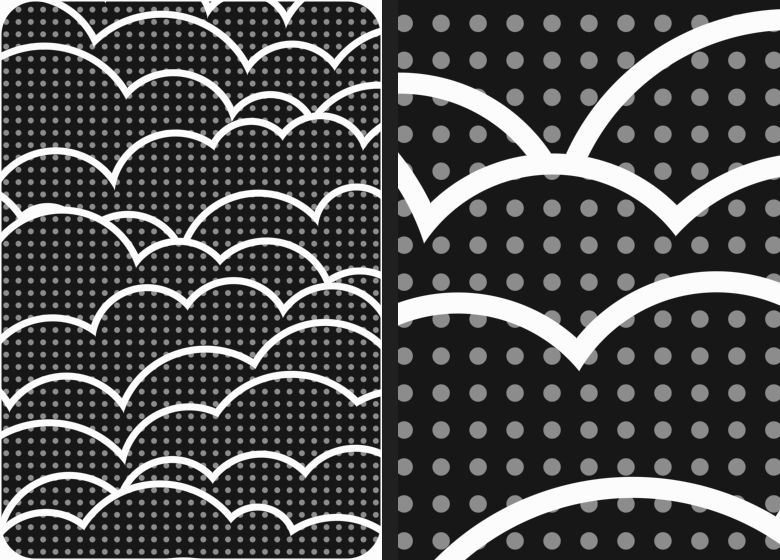
Left: the whole. Right: its middle third, enlarged.
Give the GLSL for this pattern, as a WebGL 1 fragment shader.

```glsl
precision highp float;

uniform vec2 u_resolution;

const vec3 NIGHT = vec3(0.09);
const vec3 DOT_GREY = vec3(0.55);
const vec3 CHALK = vec3(0.99);

const float DOT_COLUMNS = 31.0;
const float DOT_RADIUS = 0.0076;
const float LINE_HALF_WIDTH = 0.0092;
const float LAYER_SPACING = 0.146;
const int LAYER_COUNT = 12;

float hash(vec2 p) {
  return fract(sin(dot(p, vec2(127.1, 311.7))) * 43758.5453);
}

// Coverage of a shape from its signed distance, negative inside
float coverage(float dist, float pixel) {
  return 1.0 - smoothstep(-0.8 * pixel, 0.8 * pixel, dist);
}

float roundedBox(vec2 p, vec2 halfSize, float radius) {
  vec2 q = abs(p) - halfSize + radius;
  return length(max(q, 0.0)) + min(max(q.x, q.y), 0.0) - radius;
}

float dotGrid(vec2 p, float columns, float radius) {
  vec2 cell = fract(p * columns) - 0.5;
  return length(cell) / columns - radius;
}

// Notch between two neighbouring puffs of a cloud layer
vec2 cuspPoint(float index, float layer, float puffWidth, float base) {
  float x = (index + 0.56 * (hash(vec2(index, layer)) - 0.5)) * puffWidth;
  float phase = 6.2832 * hash(vec2(layer, 4.7));
  float drift = 0.07 * sin(3.6 * x + phase);
  float wobble = 0.06 * (hash(vec2(index + 31.0, layer)) - 0.5);
  return vec2(x, base + drift + wobble);
}

// Disc through both cusps, extended downwards to fill the cloud
float puff(vec2 p, vec2 a, vec2 b, float bulge) {
  vec2 chord = b - a;
  float span = length(chord);
  float rise = bulge * span;
  float radius = (0.25 * span * span + rise * rise) / (2.0 * rise);
  vec2 up = vec2(-chord.y, chord.x) / span;
  vec2 center = 0.5 * (a + b) - up * (radius - rise);
  vec2 q = p - center;
  return length(vec2(q.x, max(q.y, 0.0))) - radius;
}

float cloudLayer(vec2 p, float layer, float base) {
  float puffWidth = mix(0.23, 0.36, hash(vec2(layer, 9.1)));
  float home = floor(p.x / puffWidth);
  float dist = 10.0;
  for (int i = -2; i <= 2; i++) {
    float index = home + float(i);
    vec2 a = cuspPoint(index, layer, puffWidth, base);
    vec2 b = cuspPoint(index + 1.0, layer, puffWidth, base);
    float bulge = mix(0.22, 0.30, hash(vec2(index, layer + 57.0)));
    dist = min(dist, puff(p, a, b, bulge));
  }
  return dist;
}

// Outlines from back to front, each body hiding the lines behind it
float cloudLines(vec2 p, float top, float pixel) {
  float ink = 0.0;
  for (int i = 0; i < LAYER_COUNT; i++) {
    float layer = float(i) + 1.0;
    float base = top + 0.02 - LAYER_SPACING * float(i);
    float dist = cloudLayer(p, layer, base);
    float stroke = coverage(abs(dist) - LINE_HALF_WIDTH, pixel);
    ink = max(ink * (1.0 - coverage(dist, pixel)), stroke);
  }
  return ink;
}

void main() {
  float pixel = 1.0 / u_resolution.x;
  vec2 p = gl_FragCoord.xy * pixel;
  vec2 size = vec2(1.0, u_resolution.y * pixel);

  // Dotted ground, aligned to the top edge
  vec2 gridPoint = vec2(p.x, size.y - p.y - 0.28 / DOT_COLUMNS);
  float dots = coverage(dotGrid(gridPoint, DOT_COLUMNS, DOT_RADIUS), pixel);
  vec3 color = mix(NIGHT, DOT_GREY, dots);

  color = mix(color, CHALK, cloudLines(p, size.y, pixel));

  // Rounded card on a white margin
  float card = roundedBox(p - 0.5 * size, 0.5 * size - 0.004, 0.088);
  color = mix(CHALK, color, coverage(card, pixel));

  gl_FragColor = vec4(color, 1.0);
}
```
